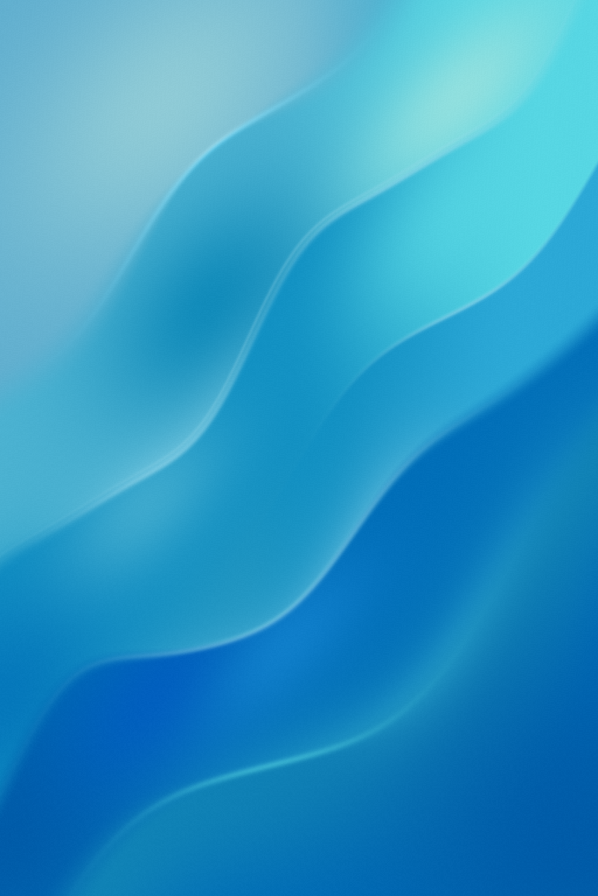
Give the GLSL for this background, as a Shadertoy shader.

```glsl
const float TAU = 6.2831853;
const float ASPECT = 1.5;      // canvas height in widths
const float GRAIN = 0.012;

// Rising, skewed sine that bounds a fold of silk
struct Wave { float base, slope, amp, centre, period, skew, bow, decay; };
const Wave CREST  = Wave(0.850, 1.018, 0.043, 0.219, 0.488, 0.20, 0.0, 0.0);
const Wave RIDGE  = Wave(0.494, 1.036, 0.067, 0.424, 0.547, 0.45, 0.0, 0.0);
const Wave CREASE = Wave(0.217, 1.010, 0.049, 0.488, 0.512, 0.15, 0.0, 0.0);
const Wave FOLD   = Wave(0.201, 0.771, 0.102, 0.609, 0.586, 0.30, 0.039, 0.93);
const Wave HEM    = Wave(-0.179, 0.882, 0.107, 0.875, 0.850, 0.20, 0.0, 0.0);

const vec3 MIST  = vec3(0.37, 0.68, 0.81);
const vec3 PALE  = vec3(0.57, 0.80, 0.84);
const vec3 SKY   = vec3(0.30, 0.70, 0.82);
const vec3 CYAN  = vec3(0.34, 0.84, 0.89);
const vec3 MINT  = vec3(0.59, 0.88, 0.87);
const vec3 TEAL  = vec3(0.12, 0.58, 0.75);
const vec3 DEEP  = vec3(0.04, 0.53, 0.72);
const vec3 OCEAN = vec3(0.06, 0.56, 0.76);
const vec3 AZURE = vec3(0.07, 0.51, 0.81);
const vec3 BLUE  = vec3(0.00, 0.43, 0.72);
const vec3 ROYAL = vec3(0.00, 0.36, 0.75);
const vec3 NAVY  = vec3(0.00, 0.35, 0.65);
const vec3 SHINE = vec3(0.62, 0.86, 0.93);

float bump(float x, float centre, float width) {
    float t = (x - centre) / width;
    return exp(-t * t);
}

// Soft ellipse lying along the rising diagonal
float pool(vec2 p, vec2 centre, float len, float width) {
    vec2 d = (p - centre) * 0.7071;
    vec2 q = vec2(d.x + d.y, d.y - d.x) / vec2(len, width);
    return exp(-dot(q, q));
}

float height(Wave w, float x) {
    float t = TAU * (x - w.centre) / w.period;
    float swing = w.amp * (1.0 - w.decay * x) * sin(t + w.skew * sin(t));
    return w.base + w.slope * x - w.bow * 4.0 * x * (1.0 - x) + swing;
}

// Approximate signed distance, positive above the wave
float above(Wave w, vec2 p) {
    float e = 0.002;
    float grade = (height(w, p.x + e) - height(w, p.x - e)) / (2.0 * e);
    return (p.y - height(w, p.x)) / sqrt(1.0 + grade * grade);
}

float cover(float d, float softness) {
    float s = softness + 1.0 / iResolution.x;
    return smoothstep(s, -s, d);
}

// Light that falls away on the upper side of an edge only
float halo(float d, float reach) {
    return exp(-max(d, 0.0) / reach);
}

float hash(vec2 p) {
    return fract(sin(dot(p, vec2(127.1, 311.7))) * 43758.5);
}

void mainImage(out vec4 fragColor, in vec2 fragCoord) {
    vec2 p = fragCoord / iResolution.xy * vec2(1.0, ASPECT);
    float x = p.x;
    float crest = above(CREST, p), ridge = above(RIDGE, p);
    float crease = above(CREASE, p), fold = above(FOLD, p), hem = above(HEM, p);

    // Hazy upper corner
    vec3 col = mix(MIST, PALE, 0.95 * pool(p, vec2(0.28, 1.33), 0.33, 0.19));
    col = mix(col, SKY, smoothstep(0.48, 0.72, x));

    // Upper band
    vec3 band = mix(SKY, CYAN, smoothstep(0.40, 0.85, x));
    band = mix(band, DEEP, 0.95 * pool(p, vec2(0.37, 0.99), 0.23, 0.14));
    band = mix(band, MINT, 0.9 * pool(p, vec2(0.77, 1.34), 0.22, 0.09));
    band = mix(band, OCEAN, 0.55 * pool(p, vec2(0.0, 0.48), 0.15, 0.10));
    band = mix(band, SHINE, 0.45 * halo(ridge, 0.04) * bump(x, 0.28, 0.13));
    float crestFocus = bump(x, 0.36, 0.15);
    col = mix(col, band, cover(crest, mix(0.045, 0.003, crestFocus)));
    col += 0.09 * crestFocus * bump(crest, 0.0, 0.005);

    // Central band
    band = mix(OCEAN, CYAN, smoothstep(0.48, 0.92, x));
    band = mix(band, CYAN, 0.75 * pool(p, vec2(0.77, 1.14), 0.22, 0.11));
    band = mix(band, SKY, 0.75 * pool(p, vec2(0.24, 0.65), 0.18, 0.09));
    band = mix(band, TEAL, 0.8 * pool(p, vec2(0.42, 0.54), 0.22, 0.10));
    band = mix(band, BLUE, 0.7 * pool(p, vec2(0.0, 0.33), 0.20, 0.15));
    float ridgeFocus = bump(x, 0.52, 0.42);
    col = mix(col, band, cover(ridge, mix(0.025, 0.002, ridgeFocus)));
    float ridgeLight = 0.45 * bump(x, 0.27, 0.14) + 0.45 * bump(x, 0.66, 0.18);
    col = mix(col, SHINE, ridgeLight * bump(ridge, 0.0, 0.005));
    col = mix(col, SHINE, 0.25 * ridgeFocus * bump(ridge, 0.009, 0.003));

    // Slim band under the crease
    band = mix(OCEAN, vec3(0.17, 0.66, 0.84), smoothstep(0.55, 0.88, x));
    col = mix(col, band, cover(crease, 0.003) * smoothstep(0.38, 0.60, x));
    col = mix(col, SHINE, 0.5 * bump(x, 0.78, 0.14) * bump(crease, 0.0, 0.004));

    // Dark fold with light gathered above its edge
    float foldGlow = 0.38 * bump(x, 0.62, 0.14) + 0.22 * bump(x, 0.38, 0.17);
    col = mix(col, SHINE, foldGlow * halo(fold, 0.045));
    band = mix(BLUE, NAVY, 0.9 * pool(p, vec2(0.0, 0.10), 0.27, 0.22));
    band = mix(band, ROYAL, 0.9 * pool(p, vec2(0.27, 0.33), 0.19, 0.11));
    band = mix(band, AZURE, 0.8 * pool(p, vec2(0.48, 0.42), 0.18, 0.07));
    band = mix(band, TEAL, halo(hem, 0.06) * 0.85 * bump(x, 0.62, 0.32));
    float foldFocus = bump(x, 0.46, 0.25);
    col = mix(col, band, cover(fold, mix(0.022, 0.002, foldFocus)));
    col = mix(col, SHINE, 0.42 * foldFocus * bump(fold, 0.0, 0.005));

    // Lower corner
    band = mix(vec3(0.06, 0.51, 0.71), BLUE, smoothstep(0.03, 0.28, -hem));
    band = mix(band, NAVY, 0.9 * pool(p, vec2(0.98, 0.08), 0.36, 0.34));
    float hemFocus = bump(x, 0.45, 0.19);
    col = mix(col, band, cover(hem, mix(0.04, 0.003, hemFocus)));
    col = mix(col, CYAN, 0.5 * hemFocus * bump(hem, 0.0, 0.006));
    col = mix(col, CYAN, 0.16 * bump(x, 0.76, 0.18) * bump(hem, 0.0, 0.05));

    col += GRAIN * (hash(floor(p * 512.0)) - 0.5);
    fragColor = vec4(clamp(col, 0.0, 1.0), 1.0);
}
```
